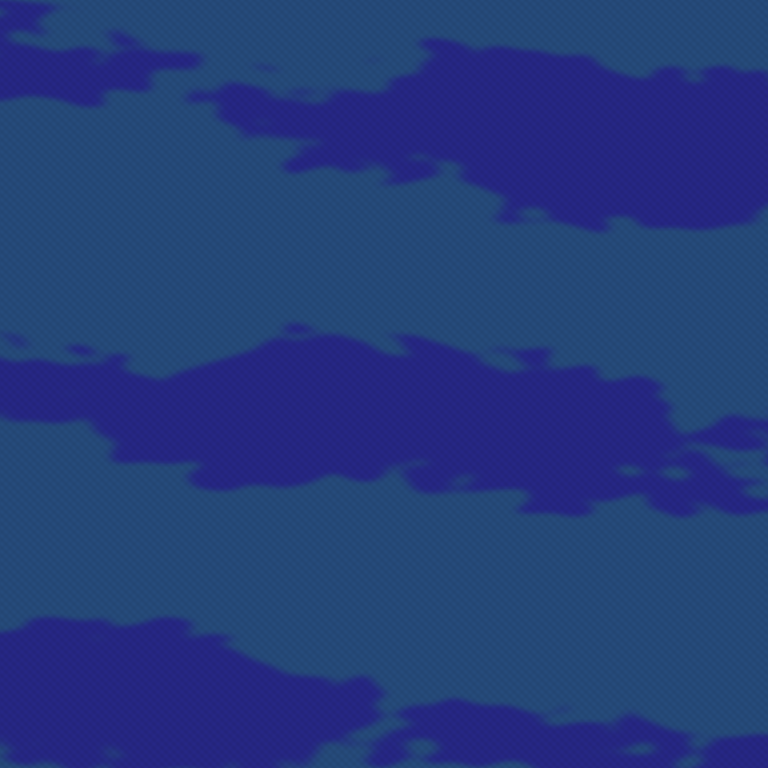
Give the GLSL for this texture, as a Shadertoy shader.

```glsl
const float TAU = 6.2831853;

vec2 randomGradient(vec2 cell) {
    vec2 h = vec2(dot(cell, vec2(127.1, 311.7)), dot(cell, vec2(269.5, 183.3)));
    return 2.0 * fract(sin(h) * 43758.55) - 1.0;
}

float gradientNoise(vec2 p) {
    vec2 cell = floor(p), f = fract(p);
    vec2 u = f * f * f * (f * (f * 6.0 - 15.0) + 10.0);
    float bottom = mix(dot(randomGradient(cell), f),
                       dot(randomGradient(cell + vec2(1, 0)), f - vec2(1, 0)), u.x);
    float top = mix(dot(randomGradient(cell + vec2(0, 1)), f - vec2(0, 1)),
                    dot(randomGradient(cell + 1.0), f - 1.0), u.x);
    return mix(bottom, top, u.y);
}

// Positive inside the dark patches
float patchField(vec2 uv) {
    // Nearly level bands, cut into patches by a broad diagonal wave
    float field = cos(TAU * 2.5 * (uv.y - 0.51 + 0.11 * uv.x)) - 0.46;
    field += 0.48 * cos(TAU * 0.75 * (uv.x - uv.y));

    // Wide, flat noise makes the outlines scalloped and ragged
    vec2 frequency = vec2(3.0, 5.0);
    float amplitude = 0.7;
    for (int i = 0; i < 4; i++) {
        field += amplitude * gradientNoise(uv * frequency + 17.3 * float(i));
        frequency *= vec2(1.8, 2.0);
        amplitude *= 0.98;
    }
    return field;
}

// Patch coverage, blurred more along x than along y
float patchCoverage(vec2 uv) {
    float sum = 0.0, total = 0.0;
    for (int j = -1; j <= 1; j++) {
        for (int i = -2; i <= 2; i++) {
            vec2 tap = vec2(i, j);
            float weight = exp(-dot(tap * tap, vec2(0.3, 0.6)));
            float field = patchField(uv + tap * vec2(0.005, 0.0035));
            sum += weight * smoothstep(-0.09, 0.09, field);
            total += weight;
        }
    }
    return sum / total;
}

void mainImage(out vec4 fragColor, in vec2 fragCoord) {
    vec2 uv = fragCoord / iResolution.xy;

    vec3 tealBlue = vec3(0.142, 0.284, 0.467);
    vec3 navy = vec3(0.145, 0.148, 0.505);
    vec3 color = mix(tealBlue, navy, patchCoverage(uv));

    // Fine staggered grain, stronger along the falling diagonal
    float weave = 0.6 * sin(TAU * 96.0 * (uv.x + uv.y))
                + 0.4 * sin(TAU * 96.0 * (uv.x - uv.y));
    color *= 1.0 + 0.042 * weave;

    fragColor = vec4(color, 1.0);
}
```
